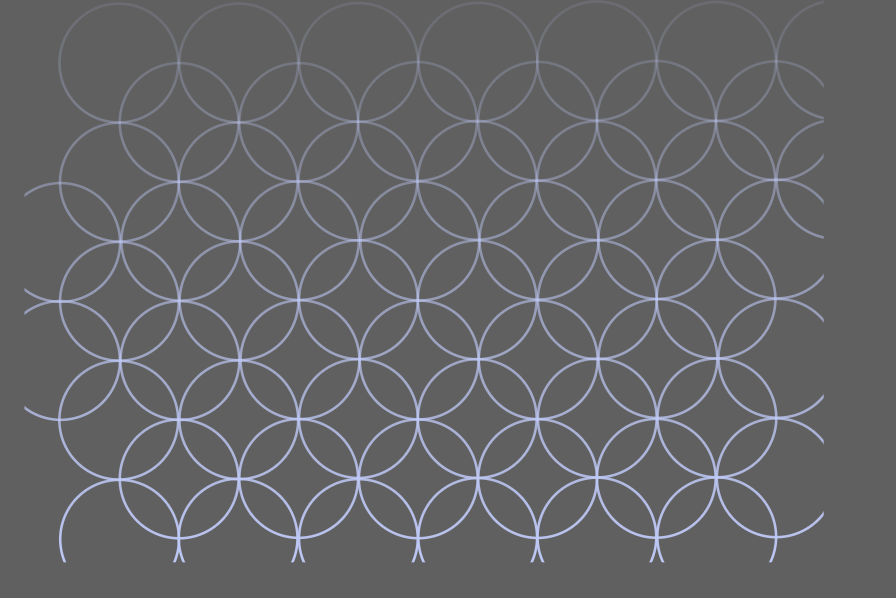
Reproduce this pattern procedurally as a WebGL 1 fragment shader.

```glsl
precision highp float;
// Interlocking thin rings on a plain grey ground. Rows are staggered by half
// a pitch, so each ring passes through its neighbours' centres of contact.
// Rings are layered one by one with an opacity that grows down the sheet.

uniform vec2 u_resolution;

// Lengths are in ring pitches, measured from the top left corner.
const float PITCHES_ACROSS = 7.5;
const float ROW_STEP = 0.498;
const vec2 FIRST_CENTRE = vec2(0.997, 0.527);
const float RADIUS = 0.497;
const float HALF_LINE = 0.0107;
const float JITTER = 0.005;        // random offset of each centre
const float TILT = 0.0035;         // rise of a row per pitch
const float LONG_ROW_SHIFT = 0.012;
const vec2 CLIP_MIN = vec2(0.205, 0.0);
const vec2 CLIP_MAX = vec2(6.895, 4.707);
const float ALPHA_TOP = 0.11;
const float ALPHA_BOTTOM = 0.98;
const vec3 GROUND = vec3(0.378);
const vec3 INK = vec3(0.75, 0.79, 0.97);

vec2 hash22(vec2 cell) {
  vec3 q = fract(vec3(cell.xyx) * vec3(0.1031, 0.1030, 0.0973));
  q += dot(q, q.yzx + 33.33);
  return fract((q.xx + q.yz) * q.zy);
}

// Antialiased coverage of a ring outline
float ringCover(vec2 p, vec2 centre, float pixel) {
  float d = abs(length(p - centre) - RADIUS) - HALF_LINE;
  return clamp(0.5 - d / pixel, 0.0, 1.0);
}

// Antialiased coverage of the drawing area
float clipCover(vec2 p, float pixel) {
  vec2 inside = min(p - CLIP_MIN, CLIP_MAX - p);
  return clamp(0.5 + min(inside.x, inside.y) / pixel, 0.0, 1.0);
}

void main() {
  float pixel = PITCHES_ACROSS / u_resolution.x;
  vec2 p = vec2(gl_FragCoord.x, u_resolution.y - gl_FragCoord.y) * pixel;

  float alpha = mix(ALPHA_TOP, ALPHA_BOTTOM, clamp(p.y / CLIP_MAX.y, 0.0, 1.0));
  alpha *= clipCover(p, pixel);

  vec3 colour = GROUND;
  for (int r = 0; r < 9; r++) {
    float row = float(r);
    float stagger = mod(row, 2.0);

    // Two middle staggered rows start early; the first straight rows end late
    float longRow = stagger * step(abs(row - 4.0), 1.5);
    float firstColumn = -longRow;
    float lastColumn = 5.0 + (1.0 - stagger) * step(row, 2.5);

    for (int c = -1; c < 7; c++) {
      float column = float(c);
      if (column < firstColumn - 0.5 || column > lastColumn + 0.5) continue;
      vec2 centre = FIRST_CENTRE + vec2(column + 0.5 * stagger, row * ROW_STEP);
      centre += vec2(LONG_ROW_SHIFT * longRow, -TILT * column);
      centre += JITTER * (hash22(vec2(column + 3.0, row + 7.0)) * 2.0 - 1.0);
      colour = mix(colour, INK, alpha * ringCover(p, centre, pixel));
    }
  }
  gl_FragColor = vec4(colour, 1.0);
}
```
